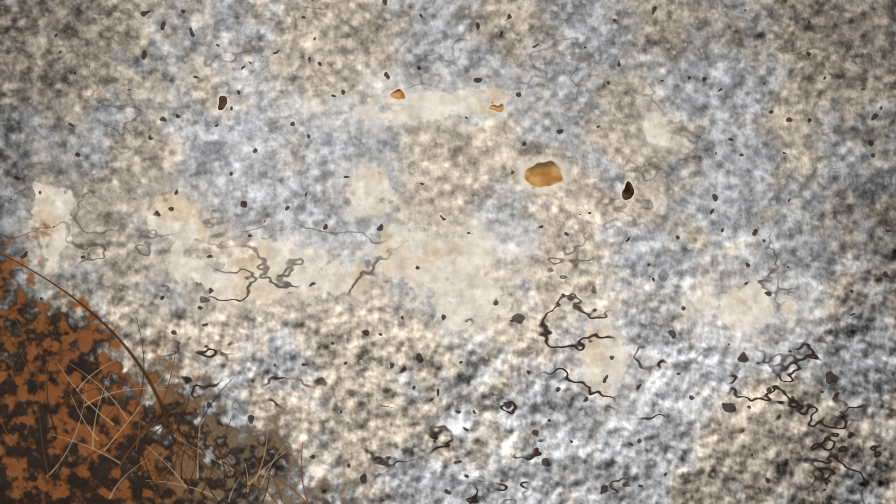
Reproduce this texture procedurally as a WebGL 2 fragment shader.

```glsl
#version 300 es
precision highp float;
// Weathered grey limestone wall with cream scars, ochre hollows and dry rusty brush.

uniform vec2 u_resolution;
out vec4 fragColor;

const vec3 CREAM = vec3(0.88, 0.84, 0.78);
const vec3 OCHRE = vec3(0.72, 0.54, 0.32);
const vec3 UMBER = vec3(0.17, 0.13, 0.11);
const vec3 RUST = vec3(0.50, 0.30, 0.16);
const vec3 STRAW = vec3(0.66, 0.57, 0.44);

// Large features: centre in xy, half size in zw
const vec4 SCARS[10] = vec4[10](
    vec4(0.35, 0.56, 0.05, 0.06), vec4(0.52, 0.46, 0.18, 0.055),
    vec4(0.87, 0.48, 0.13, 0.065), vec4(0.93, 0.40, 0.07, 0.06),
    vec4(1.48, 0.39, 0.09, 0.05), vec4(1.20, 0.30, 0.05, 0.08),
    vec4(0.87, 0.79, 0.15, 0.035), vec4(0.74, 0.62, 0.05, 0.05),
    vec4(0.10, 0.57, 0.04, 0.09), vec4(1.31, 0.74, 0.03, 0.04));
const vec4 HOLLOWS[5] = vec4[5](
    vec4(1.08, 0.653, 0.040, 0.027), vec4(1.245, 0.618, 0.013, 0.018),
    vec4(0.79, 0.81, 0.016, 0.012), vec4(0.985, 0.785, 0.018, 0.008),
    vec4(0.44, 0.795, 0.010, 0.014));

float hash(vec2 p) {
    return fract(sin(dot(p, vec2(127.1, 311.7))) * 43758.5453);
}

float noise(vec2 p) {
    vec2 i = floor(p), f = fract(p);
    f = f * f * (3.0 - 2.0 * f);
    return mix(mix(hash(i), hash(i + vec2(1, 0)), f.x),
               mix(hash(i + vec2(0, 1)), hash(i + 1.0), f.x), f.y);
}

float fbm(vec2 p, int octaves) {
    float sum = 0.0, total = 0.0, gain = 1.0;
    for (int k = 0; k < octaves; k++) {
        sum += gain * noise(p);
        total += gain;
        gain *= 0.6;
        p = mat2(1.6, 1.2, -1.2, 1.6) * p + 7.3;
    }
    return sum / total;
}

// Positive inside an ellipse, zero on its edge
float blob(vec2 p, vec4 box) {
    return 1.0 - length((p - box.xy) / box.zw);
}

// Jittered round spots, one per occupied cell
float spots(vec2 p, float scale, float density, float radius, float blur) {
    vec2 cell = floor(p * scale);
    float mask = 0.0;
    for (int y = -1; y <= 1; y++)
    for (int x = -1; x <= 1; x++) {
        vec2 id = cell + vec2(x, y);
        vec2 centre = (id + vec2(hash(id + 3.1), hash(id + 8.7))) / scale;
        float r = radius * mix(0.4, 1.0, hash(id + 5.3));
        float spot = 1.0 - smoothstep(r - blur, r + blur, length(p - centre));
        mask = max(mask, spot * step(hash(id), density));
    }
    return mask;
}

// Tapering stalk that bends sideways along its length
float stalk(vec2 p, vec2 root, float angle, float len, float bend, float width, float blur) {
    vec2 along = vec2(cos(angle), sin(angle));
    float t = clamp(dot(p - root, along) / len, 0.0, 1.0);
    vec2 spine = root + len * (along * t + vec2(-along.y, along.x) * bend * t * t);
    float w = width * (1.0 - 0.7 * t);
    return 1.0 - smoothstep(w - blur, w + blur, length(p - spine));
}

vec3 stone(vec2 p, float lower, float blur) {
    float coarse = fbm(p * 4.0, 4) - 0.5;
    float streaks = fbm(vec2(p.x + 0.35 * p.y, p.y) * vec2(26.0, 14.0), 3) - 0.5;
    float grain = fbm(p * 70.0, 3) - 0.5;
    float relief = fbm(p * 22.0, 4) - fbm(p * 22.0 + vec2(-0.12, 0.2), 4);
    float edge = smoothstep(0.35, 1.1, length(p - vec2(0.92, 0.5)));
    float tone = 0.70 + 0.26 * coarse + 0.22 * streaks + 0.55 * grain;
    tone += relief * mix(0.5, 1.3, lower) - 0.25 * edge;
    float warmth = smoothstep(0.42, 0.66, fbm(p * 7.0 + 4.0, 4) + 0.1 * edge);
    vec3 colour = tone * mix(vec3(0.995, 1.0, 1.01), vec3(1.07, 1.0, 0.91), warmth);
    float chips = spots(p, 45.0, 0.3, 0.006, blur);
    return mix(colour, CREAM, chips * 0.5 * (1.0 - 0.6 * edge));
}

vec3 addScars(vec3 colour, vec2 p) {
    vec2 warped = p + 0.05 * (vec2(fbm(p * 9.0, 3), fbm(p * 9.0 + 20.0, 3)) - 0.5);
    float field = -9.0;
    for (int k = 0; k < 10; k++) field = max(field, blob(warped, SCARS[k]));
    field += 1.5 * (fbm(p * 28.0, 4) - 0.5);
    float grain = fbm(p * 60.0 + 9.0, 3) - 0.5;
    float stain = smoothstep(0.52, 0.72, fbm(p * 12.0 + 31.0, 4));
    vec3 plaster = mix(CREAM, STRAW * 1.2, 0.5 * stain) + 0.28 * grain;
    colour = mix(colour, CREAM + 0.2 * grain, 0.3 * smoothstep(-1.3, 0.0, field));
    return mix(colour, plaster, 0.92 * smoothstep(-0.05, 0.18, field));
}

vec3 addHollows(vec3 colour, vec2 p) {
    vec2 warped = p + 0.018 * (vec2(fbm(p * 40.0, 2), fbm(p * 40.0 + 6.0, 2)) - 0.5);
    for (int k = 0; k < 5; k++) {
        vec4 box = HOLLOWS[k];
        float depth = blob(warped, box);
        float shade = smoothstep(0.1, 0.9, (warped.y - box.y) / box.w);
        vec3 inside = mix(OCHRE, UMBER, max(0.55 * shade, 0.85 * step(box.z, box.w)));
        colour = mix(colour, CREAM, 0.7 * smoothstep(-0.6, -0.1, depth));
        colour = mix(colour, inside + 0.2 * (noise(p * 90.0) - 0.5), smoothstep(-0.05, 0.12, depth));
    }
    return colour;
}

vec3 addBrush(vec3 colour, vec2 p, float blur) {
    float cover = 0.47 - p.y - 0.68 * p.x + 0.4 * (fbm(p * 11.0, 4) - 0.5);
    float leaves = fbm(p * 48.0, 3);
    float rusty = 1.0 - smoothstep(0.24, 0.46, p.x);
    vec3 foliage = mix(UMBER, mix(STRAW * 0.65, RUST, rusty), smoothstep(0.4, 0.68, leaves));
    colour = mix(colour, foliage, 0.93 * smoothstep(-0.06, 0.1, cover + 0.35 * (leaves - 0.5)));
    if (p.x > 0.9 || p.y > 0.8) return colour;
    for (int k = 0; k < 70; k++) {
        vec2 id = vec2(k, 2.7);
        float pick = hash(id + 1.0), reach = hash(id + 2.0);
        vec2 root = vec2(0.62 * pick, 0.32 * reach * (1.0 - pick));
        float angle = mix(0.6, 2.7, hash(id + 3.0));
        float len = mix(0.07, 0.25, hash(id + 4.0)) * (1.0 - 0.5 * pick);
        float mask = stalk(p, root, angle, len, hash(id + 5.0) - 0.5, 0.0018, blur);
        vec3 tint = mix(mix(UMBER, RUST, hash(id + 6.0)), STRAW, step(0.7, hash(id + 7.0)));
        colour = mix(colour, tint, 0.75 * mask);
    }
    float stem = stalk(p, vec2(0.33, 0.17), 1.9, 0.42, 0.5, 0.004, blur);
    return mix(colour, RUST * 0.55, 0.85 * stem);
}

void main() {
    vec2 p = gl_FragCoord.xy / u_resolution.y;
    float blur = 0.8 / u_resolution.y;
    float lower = 1.0 - smoothstep(0.3, 0.6, p.y);
    vec3 colour = addScars(stone(p, lower, blur), p);

    // Crevices and pits
    float crease = abs(fbm(p * vec2(9.0, 14.0) + 13.0, 4) - 0.5);
    float broken = smoothstep(0.5, 0.64, fbm(p * 8.0 + 17.0, 3));
    float crevice = (1.0 - smoothstep(0.004, 0.035, crease)) * broken * mix(0.25, 0.9, lower);
    vec2 rough = p + 0.012 * (vec2(noise(p * 70.0), noise(p * 70.0 + 5.0)) - 0.5);
    float pits = max(spots(rough, 24.0, 0.22, 0.006, blur), spots(rough, 9.0, 0.2, 0.012, blur) * lower);
    colour = mix(colour, UMBER, max(crevice, 0.75 * pits));

    colour = addBrush(addHollows(colour, p), p, blur);
    fragColor = vec4(clamp(colour, 0.0, 1.0), 1.0);
}
```
